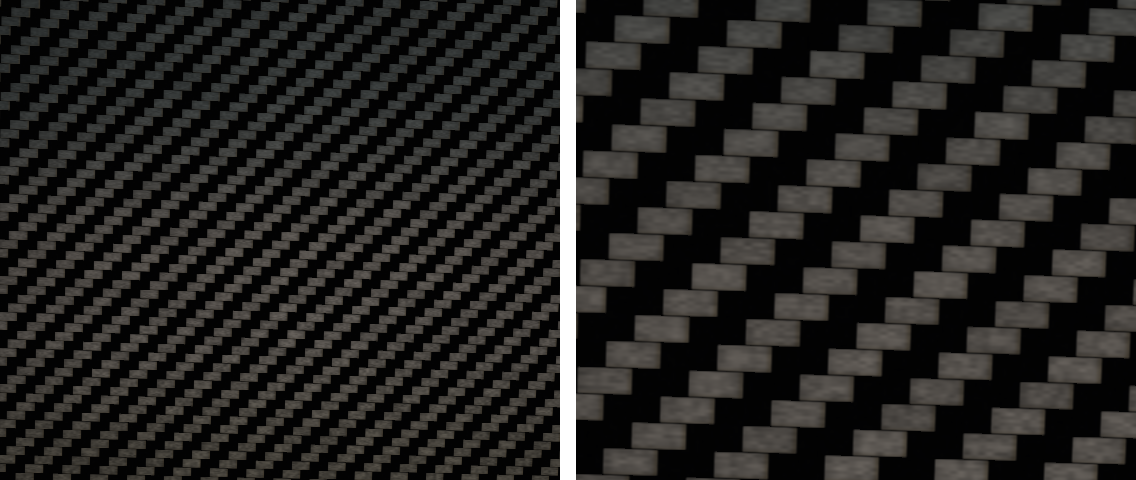
Left, the full canvas; right, a detail of the centre.
Reproduce this texture procedurally as a Shadertoy shader.

```glsl
// Weave geometry, in units of the canvas height
const vec2 ANCHOR = vec2(0.563, 0.397);       // centre of one lit float
const vec2 WEFT_STEP = vec2(0.0767, -0.0026); // one repeat across
const vec2 WARP_STEP = vec2(0.0024, 0.0742);  // one repeat up
const vec2 PERSPECTIVE = vec2(-0.03, 0.04);
const float ROWS = 4.0;                       // rows per repeat of the twill
const vec2 FLOAT_HALF = vec2(0.0188, 0.0091);
const float CORNER = 0.0014;
const float EDGE = 0.0012;

// Colours
const vec3 BLACK = vec3(0.008, 0.008, 0.009);
const vec3 COOL = vec3(0.235, 0.252, 0.250);
const vec3 WARM = vec3(0.335, 0.318, 0.300);
const vec3 LOW = vec3(0.300, 0.285, 0.255);
const vec3 FRINGE = vec3(0.270, 0.235, 0.175);

// Wear
const vec2 FIBRE_FREQ = vec2(190.0, 420.0);
const float FIBRE_AMOUNT = 0.22;
const float MOTTLE_AMOUNT = 0.30;
const float FLOAT_VARIATION = 0.14;

float hash(vec2 p) {
    vec3 q = fract(vec3(p.xyx) * 0.1031);
    q += dot(q, q.yzx + 33.33);
    return fract((q.x + q.y) * q.z);
}

float noise(vec2 p) {
    vec2 i = floor(p), f = fract(p);
    f = f * f * (3.0 - 2.0 * f);
    return mix(mix(hash(i), hash(i + vec2(1, 0)), f.x),
               mix(hash(i + vec2(0, 1)), hash(i + vec2(1, 1)), f.x), f.y);
}

float roundedBox(vec2 p, vec2 halfSize, float radius) {
    vec2 q = abs(p) - halfSize + radius;
    return length(max(q, 0.0)) + min(max(q.x, q.y), 0.0) - radius;
}

// Sheen across the sheet: cool at the top, warm in the middle, ochre below
vec3 sheen(vec2 p, float aspect) {
    vec3 c = mix(LOW, WARM, smoothstep(0.0, 0.35, p.y));
    c = mix(c, COOL, smoothstep(0.45, 0.85, p.y));
    vec2 fromGlow = (p - vec2(0.56 * aspect, 0.42)) / vec2(aspect, 1.0);
    return c * (1.0 - 0.45 * dot(fromGlow, fromGlow));
}

void mainImage(out vec4 fragColor, in vec2 fragCoord) {
    vec2 p = fragCoord / iResolution.y;
    float aspect = iResolution.x / iResolution.y;

    // Weave coordinates: x in repeats, y in rows
    vec2 d = p - ANCHOR;
    vec2 w = inverse(mat2(WEFT_STEP, WARP_STEP)) * d / (1.0 + dot(PERSPECTIVE, d));
    float row = round(w.y * ROWS);
    float across = w.x - row / ROWS;
    // Each row slides a quarter repeat; undo the slide of the skewed axis
    vec2 id = vec2(round(across), row);
    vec2 local = vec2((across - id.x) * length(WEFT_STEP),
                      (w.y - row / ROWS) * length(WARP_STEP));

    // Lit float
    float soft = max(EDGE, 0.6 / iResolution.y);
    float dist = roundedBox(local, FLOAT_HALF, CORNER);
    float lit = 1.0 - smoothstep(-soft, soft, dist);

    // Fibres, worn patches and tone of each float
    vec2 seed = id * vec2(17.0, 31.0) + 500.0;
    float fibre = noise(local * FIBRE_FREQ + seed) - 0.5;
    float mottle = noise(local * vec2(130.0, 200.0) + seed.yx) - 0.5;
    float wear = mix(1.0, 0.35, smoothstep(0.1, 0.6, p.y));
    float tone = 1.0 + FIBRE_AMOUNT * fibre + MOTTLE_AMOUNT * wear * mottle
               + FLOAT_VARIATION * (hash(id + 200.0) - 0.5);

    // Rounded shading and a brown fringe at the ends
    vec2 rim = local / FLOAT_HALF;
    tone *= 1.0 - 0.16 * pow(abs(rim.x), 4.0) - 0.12 * rim.y * rim.y;
    float fringe = smoothstep(0.72, 1.0, rim.x) + 0.5 * smoothstep(0.6, 1.0, -rim.y);
    vec3 fibreColour = mix(sheen(p, aspect), FRINGE, 0.6 * min(fringe, 1.0)) * tone;

    // Dark warp with a trace of grain
    vec3 warp = BLACK * (0.7 + 0.6 * noise(p * 300.0));
    fragColor = vec4(mix(warp, fibreColour, lit), 1.0);
}
```
